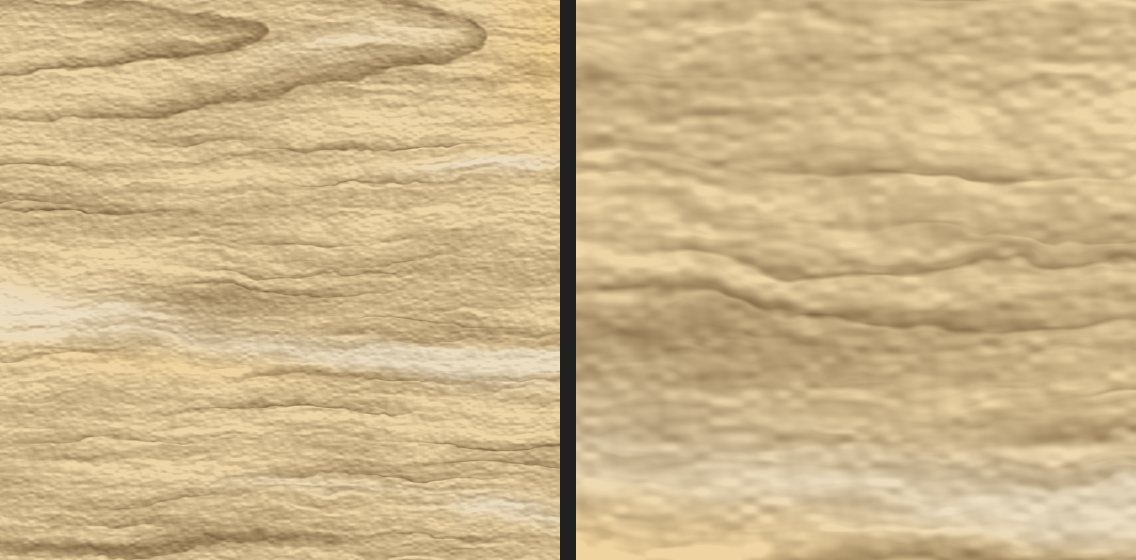
Left, the full canvas; right, a detail of the centre.
A Shadertoy shader for this texture:

```glsl
const vec3 WOOD_DARK = vec3(0.53, 0.43, 0.285);
const vec3 WOOD_LIGHT = vec3(0.895, 0.798, 0.618);
const vec3 PALE_DARK = vec3(0.60, 0.53, 0.41);
const vec3 PALE_LIGHT = vec3(0.895, 0.835, 0.72);
const vec3 GOLD_TINT = vec3(1.015, 0.985, 0.90);

vec2 hash2(vec2 p) {
    vec3 q = fract(p.xyx * vec3(0.1031, 0.1030, 0.0973));
    q += dot(q, q.yzx + 33.33);
    return fract((q.xx + q.yz) * q.zy);
}

float valueNoise(vec2 p) {
    vec2 cell = floor(p), f = fract(p);
    f = f * f * f * (f * (f * 6.0 - 15.0) + 10.0);
    float low = mix(hash2(cell).x, hash2(cell + vec2(1, 0)).x, f.x);
    float high = mix(hash2(cell + vec2(0, 1)).x, hash2(cell + vec2(1, 1)).x, f.x);
    return mix(low, high, f.y);
}

// Noise lit from above: each ridge gets a bright and a dark side
float embossed(vec2 p) {
    return valueNoise(p) - valueNoise(p + vec2(0.25, 0.85));
}

// Distance to the nearest scattered cell centre
float cellular(vec2 p) {
    vec2 cell = floor(p), f = fract(p);
    float nearest = 4.0;
    for (int y = -1; y <= 1; y++)
    for (int x = -1; x <= 1; x++) {
        vec2 offset = vec2(x, y);
        vec2 d = offset + hash2(cell + offset) - f;
        nearest = min(nearest, dot(d, d));
    }
    return sqrt(nearest);
}

// Layered sines that bend the grain
float grainBend(vec2 p) {
    return 0.008 * sin(5.0 * p.x + 7.0 * p.y + 1.0)
         + 0.005 * sin(13.0 * p.x - 11.0 * p.y)
         + 0.0025 * sin(31.0 * p.x + 23.0 * p.y);
}

// Soft lens with a tilted long axis
float streak(vec2 p, vec2 centre, vec2 radius, float slope) {
    vec2 d = p - centre;
    d.y -= slope * d.x;
    d /= radius;
    return exp(-dot(d, d));
}

// Parabolic growth ring: crisp outside, fading inside
float ringBand(vec2 p, float centreY, float tipX, float rise, float thickness) {
    float y = p.y - centreY;
    float curve = y * y / (rise * rise) + p.x / tipX - 1.0;
    float d = curve / length(vec2(1.0 / tipX, 2.0 * y / (rise * rise)));
    float width = thickness * mix(0.35, 1.0, smoothstep(0.1, 0.9, p.x / tipX));
    return smoothstep(0.004, -0.004, d) * exp(min(d, 0.0) / width);
}

// Tapered dark lines, each with one crisp and one soft side
float scatteredVeins(vec2 p, float count, float top) {
    float darkest = 0.0;
    for (float i = 0.0; i < count; i++) {
        vec2 place = hash2(vec2(i, 7.0));
        vec2 shape = hash2(vec2(i, 19.0));
        float y = top * (i + place.y) / count;
        float wave = 0.005 * sin(17.0 * p.x + 2.4 * i) + 0.05 * (shape.y - 0.5) * (p.x - place.x);
        float d = p.y - y - wave;
        float taper = smoothstep(1.0, 0.2, abs(p.x - place.x) / mix(0.12, 0.38, shape.x));
        float profile = smoothstep(-0.003, 0.001, d) * exp(-max(d, 0.0) / mix(0.004, 0.014, shape.y));
        darkest = max(darkest, taper * profile * mix(0.4, 0.85, place.y));
    }
    return darkest;
}

float paleStreaks(vec2 p) {
    return 1.3 * streak(p, vec2(0.68, 0.362), vec2(0.26, 0.028), -0.10)
         + 1.2 * streak(p, vec2(0.95, 0.365), vec2(0.22, 0.020), 0.0)
         + streak(p, vec2(0.08, 0.43), vec2(0.28, 0.050), -0.08)
         + 1.2 * streak(p, vec2(0.88, 0.698), vec2(0.13, 0.016), 0.0)
         + 1.1 * streak(p, vec2(0.91, 0.088), vec2(0.13, 0.024), -0.12)
         + 0.8 * streak(p, vec2(0.55, 0.125), vec2(0.16, 0.014), 0.0)
         + 0.5 * streak(p, vec2(0.65, 0.92), vec2(0.17, 0.030), 0.15);
}

float shadedPatches(vec2 p) {
    return 0.40 * streak(p, vec2(0.45, 0.725), vec2(0.24, 0.014), 0.05)
         + 0.28 * streak(p, vec2(0.38, 0.62), vec2(0.24, 0.024), 0.14)
         + 0.42 * streak(p, vec2(0.38, 0.465), vec2(0.13, 0.018), 0.06)
         + 0.24 * streak(p, vec2(0.78, 0.50), vec2(0.32, 0.055), 0.05)
         + 0.70 * streak(p, vec2(0.12, 0.032), vec2(0.22, 0.011), -0.04)
         + 0.70 * streak(p, vec2(0.48, 0.035), vec2(0.18, 0.010), 0.0);
}

void mainImage(out vec4 fragColor, in vec2 fragCoord) {
    vec2 uv = fragCoord / iResolution.xy;
    vec2 p = uv + vec2(0.0, grainBend(uv));
    p.y += 0.009 * (valueNoise(uv * vec2(24.0, 70.0)) - 0.5);
    p.y += 0.004 * (valueNoise(uv * vec2(70.0, 130.0)) - 0.5);

    // Long fibres, raised flecks and fine grit
    float broad = valueNoise(p * vec2(2.5, 15.0) + 3.0) - 0.5;
    float medium = valueNoise(p * vec2(5.0, 48.0) + 17.0) - 0.5;
    float thin = embossed(p * vec2(14.0, 110.0) + 41.0);
    float fleck = cellular(p * vec2(32.0, 130.0)) - 0.48;
    float grit = embossed(uv * vec2(105.0, 190.0) + 9.0);
    float tone = 0.84 + 0.33 * broad + 0.34 * medium + 0.32 * thin - 0.28 * fleck + 0.27 * grit;

    // Growth rings, veins and shaded wood
    float rings = 0.85 * ringBand(p, 0.93, 0.87, 0.15, 0.034);
    rings = max(rings, 0.85 * ringBand(p, 0.942, 0.48, 0.07, 0.038));
    float breakup = 0.9 + 0.8 * medium + 0.5 * thin;
    float veins = scatteredVeins(p, 26.0, 0.77);
    tone -= (rings + veins + shadedPatches(p)) * breakup;

    // Pale sapwood and warm golden areas
    float pale = clamp(paleStreaks(p) * (1.0 + 0.9 * medium + 0.4 * thin), 0.0, 1.0);
    float gold = streak(uv, vec2(1.0, 0.92), vec2(0.13, 0.16), 0.0)
               + 0.6 * streak(uv, vec2(0.25, 0.355), vec2(0.30, 0.025), -0.08);
    tone = clamp(tone + 0.14 * pale, -0.2, 1.10);
    vec3 wood = mix(WOOD_DARK, WOOD_LIGHT, tone);
    vec3 sapwood = mix(PALE_DARK, PALE_LIGHT, tone);
    vec3 color = mix(wood, sapwood, pale);
    color *= mix(vec3(1.0), GOLD_TINT, min(gold, 1.0) * (1.0 - pale));
    fragColor = vec4(color, 1.0);
}
```
